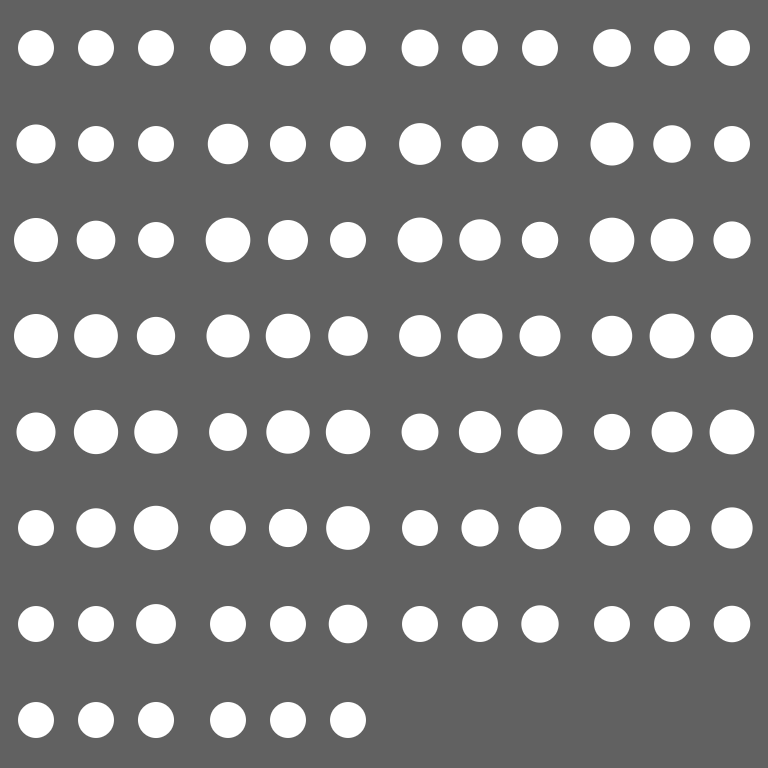
Reproduce this pattern procedurally as a Shadertoy shader.

```glsl
// Sheet of animation frames, each a row of three white dots on grey.
// The frame number, counted from the top left, drives a cosine swell that
// passes from dot to dot; the last two cells of the sheet stay empty.

const float PI = 3.14159265;
const vec2 GRID = vec2(4.0, 8.0);      // frames across and down
const float FRAME_COUNT = 30.0;
const float DOT_COUNT = 3.0;
const float DOT_SPACING = 0.078125;
const float REST_RADIUS = 0.0234;
const float SWELL = 0.0058;            // radius gained at the peak
const float FIRST_PEAK = 10.0;         // frame at which the first dot peaks
const float PEAK_DELAY = 4.3;          // frames between neighbouring peaks
const float HALF_PULSE = 10.0;         // frames from rest to peak

const vec3 GREY = vec3(0.38);
const vec3 WHITE = vec3(1.0);

// Smooth bump: 1 at the peak, 0 from halfWidth outwards
float pulse(float frame, float peak, float halfWidth) {
    float phase = min(abs(frame - peak) / halfWidth, 1.0);
    return 0.5 + 0.5 * cos(PI * phase);
}

float dotRadius(float frame, float index) {
    float peak = FIRST_PEAK + PEAK_DELAY * index;
    return REST_RADIUS + SWELL * pulse(frame, peak, HALF_PULSE);
}

float circleDistance(vec2 p, vec2 center, float radius) {
    return length(p - center) - radius;
}

// Signed distance to the nearest dot of one frame, centred on the origin
float frameDistance(vec2 p, float frame) {
    float d = 1.0;
    for (float i = 0.0; i < DOT_COUNT; i++) {
        vec2 center = vec2((i - 0.5 * (DOT_COUNT - 1.0)) * DOT_SPACING, 0.0);
        d = min(d, circleDistance(p, center, dotRadius(frame, i)));
    }
    return d;
}

float coverage(float d, float pixel) {
    return clamp(0.5 - d / pixel, 0.0, 1.0);
}

void mainImage(out vec4 fragColor, in vec2 fragCoord) {
    vec2 uv = fragCoord / iResolution.xy;
    float pixel = 1.0 / min(iResolution.x, iResolution.y);

    // Cells read left to right, top to bottom
    vec2 grid = vec2(uv.x, 1.0 - uv.y) * GRID;
    vec2 cell = floor(grid);
    vec2 local = (fract(grid) - 0.5) / GRID;
    float frame = cell.y * GRID.x + cell.x;

    float ink = coverage(frameDistance(local, frame), pixel);
    ink *= step(frame, FRAME_COUNT - 0.5);

    fragColor = vec4(mix(GREY, WHITE, ink), 1.0);
}
```
